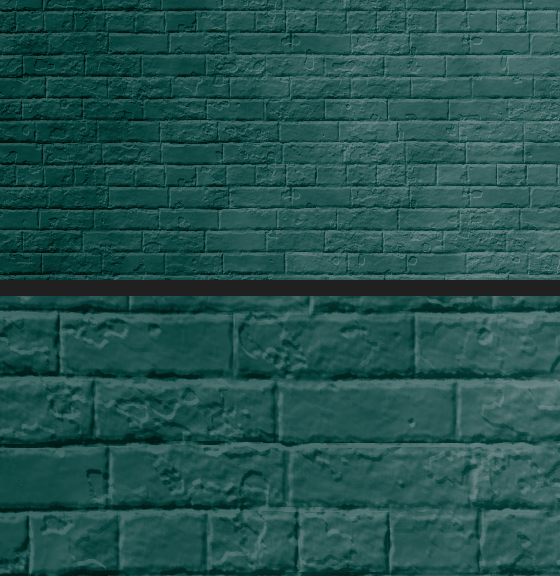
Top: the whole. Bottom: its middle third, enlarged.
Give the GLSL for this texture, as a WebGL 1 fragment shader.

```glsl
precision highp float;
// Painted teal brick wall: worn courses in raking light, with a header course every seventh row.
uniform vec2 u_resolution;

// Layout, measured in course heights
const float COURSES = 12.75;        // courses over the canvas height
const float FIRST_JOINT = 0.5;      // depth of the first bed joint below the top
const float STRETCHER = 2.76;       // long brick length
const float HEADER = 1.37;          // short brick length
const float BOND_PERIOD = 7.0;      // courses from one header course to the next
const float GROOVE_WIDTH = 0.06;    // half width of the dark joint line
const float FACE_INNER = 0.07;      // raised brick face starts here
const float FACE_OUTER = 0.14;

// Wear
const float WOBBLE = 0.07;
const float RAGGED = 0.16;
const float FACE_HEIGHT = 0.45;
const float ROUGH_MIN = 0.35;
const float ROUGH_MAX = 1.5;
const float FLAKE_HEIGHT = 0.4;
const float PIT_DEPTH = 0.8;

// Light and tone, in steps of the paint ramp
const vec2 LIGHT_STEP = vec2(-0.03, -0.065);
const float RELIEF_GAIN = 1.25;
const float JOINT_SHADE = 0.35;
const float TONE_LEFT = -0.06;
const float TONE_RIGHT = 0.92;
const float BRICK_TONE = 0.22;
const float STAIN_TONE = 0.7;

// Paint ramp
const vec3 SHADOW = vec3(0.0, 0.07, 0.055);
const vec3 PAINT_DEEP = vec3(0.02, 0.25, 0.23);
const vec3 PAINT_PALE = vec3(0.25, 0.41, 0.40);

float hash(vec2 p) {
  return fract(sin(dot(p, vec2(127.1, 311.7))) * 43758.5);
}

float noise(vec2 p) {
  vec2 i = floor(p), f = fract(p);
  f = f * f * (3.0 - 2.0 * f);
  return mix(mix(hash(i), hash(i + vec2(1.0, 0.0)), f.x),
             mix(hash(i + vec2(0.0, 1.0)), hash(i + 1.0), f.x), f.y);
}

float fbm(vec2 p) {
  float sum = 0.0, amp = 0.5;
  for (int i = 0; i < 4; i++) {
    sum += amp * noise(p);
    p = mat2(1.7, 1.2, -1.2, 1.7) * p + 7.3;
    amp *= 0.55;
  }
  return sum;
}

// Returns height, brick mask and brick tone; y counts courses downward
vec3 wall(vec2 p) {
  p.y += WOBBLE * (noise(p * vec2(0.45, 0.7)) - 0.5);
  float row = floor(p.y);

  // The first three courses recur one bond period lower
  float recur = BOND_PERIOD * step(6.5, row) * step(row, 9.5);
  row -= recur;
  p.y -= recur;

  // Brick cell, with uneven lengths and bond offsets
  float isHeader = step(abs(mod(row, BOND_PERIOD) - 1.0), 0.5);
  float brickLength = mix(STRETCHER, HEADER, isHeader);
  float offset = 0.42 + 0.27 * mod(row + 1.0, 2.0) + 0.25 * (hash(vec2(row, 4.0)) - 0.5);
  float x = p.x / brickLength - offset;
  x += 0.12 * (noise(vec2(x * 0.9, row * 3.7)) - 0.5);
  vec2 id = vec2(floor(x), row);

  // Distances to the joints, with ragged edges
  float ragged = RAGGED * (fbm(p * 4.5) - 0.5);
  float fx = fract(x), fy = fract(p.y);
  float bedDist = min(fy, 1.0 - fy) + ragged;
  float headDist = min(fx, 1.0 - fx) * brickLength + 0.7 * ragged;

  // Raised face inside a broken dark groove
  float face = smoothstep(FACE_INNER, FACE_OUTER, bedDist)
             * smoothstep(0.02, 0.09, headDist);
  float broken = mix(0.25, 1.0, smoothstep(0.25, 0.6, noise(p * vec2(1.6, 0.8) + 17.0)));
  float bed = broken * (1.0 - smoothstep(0.0, GROOVE_WIDTH, bedDist));
  float headDepth = mix(0.15, 0.8, hash(vec2(floor(x + 0.5), row + 40.0)));
  float head = headDepth * (1.0 - smoothstep(0.0, GROOVE_WIDTH * 0.8, headDist));
  float groove = max(bed, head);

  // Face texture: grain, flaking paint edges and a few pits
  float wear = hash(id + 11.0);
  float patchWear = smoothstep(0.4, 0.75, noise(p * vec2(0.6, 0.9) + 30.0));
  float worn = max(wear * wear * wear, patchWear);
  float grain = fbm(p * vec2(3.4, 4.2));
  float flake = smoothstep(0.52, 0.57, fbm(p * vec2(1.9, 2.6) + 51.0));
  float pit = smoothstep(0.8, 0.9, noise(p * 1.7 + 5.0) + 0.5 * (grain - 0.5));

  float height = FACE_HEIGHT * face - groove + mix(ROUGH_MIN, ROUGH_MAX, worn) * grain
               + FLAKE_HEIGHT * (0.15 + worn) * flake - PIT_DEPTH * pit;
  return vec3(height, 1.0 - groove, hash(id + 23.0) - 0.5);
}

void main() {
  vec2 uv = gl_FragCoord.xy / u_resolution.y;
  vec2 p = vec2(uv.x * COURSES, (1.0 - uv.y) * COURSES + FIRST_JOINT);

  // Raking light from the upper left
  vec3 lower = wall(p - 0.5 * LIGHT_STEP);
  vec3 upper = wall(p + 0.5 * LIGHT_STEP);
  vec3 middle = 0.5 * (lower + upper);
  float relief = clamp((lower.x - upper.x) * RELIEF_GAIN, -0.9, 0.75);

  // Paint fades paler to the right, with uneven bricks and stains
  float across = gl_FragCoord.x / u_resolution.x;
  float level = mix(TONE_LEFT, TONE_RIGHT, smoothstep(-0.12, 1.0, across));
  level += BRICK_TONE * middle.z + STAIN_TONE * (fbm(p * 0.8 + 9.0) - 0.5);
  level += relief - JOINT_SHADE * (1.0 - middle.y);

  vec3 color = mix(PAINT_DEEP, PAINT_PALE, clamp(level, 0.0, 1.7));
  color = mix(color, SHADOW, clamp(-level, 0.0, 1.0));
  gl_FragColor = vec4(color, 1.0);
}
```
